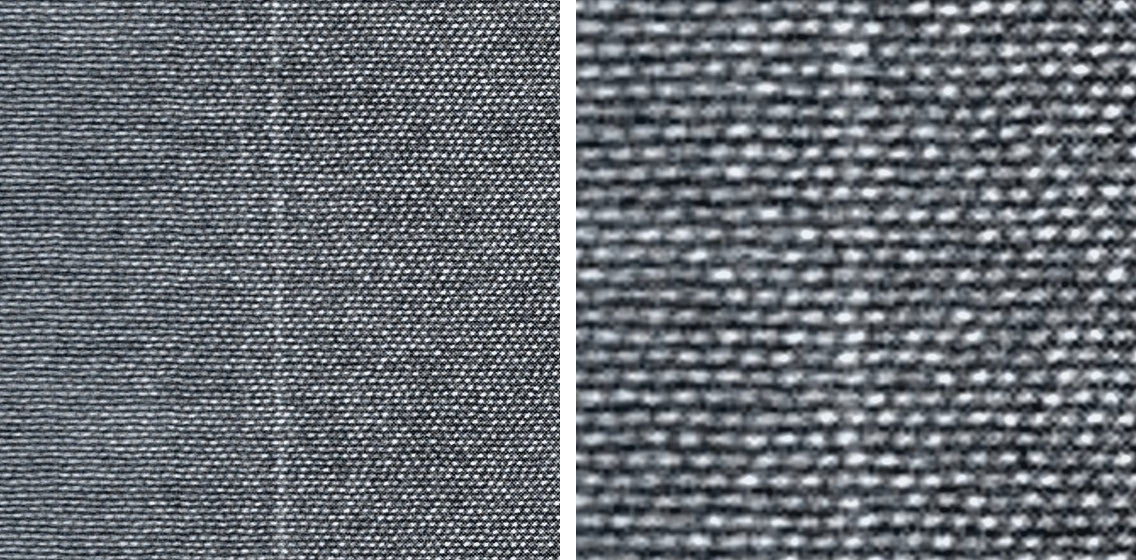
Left: the whole. Right: its middle third, enlarged.
Write a three.js fragment shader that draws this texture.

```glsl
// Grey woven cloth: 82 straight rows of staggered stitches, about 55 across.
// Long soft dashes at the left tighten into small bright dots at the right,
// with faint seams, pale slubs, fibre noise and a fine diagonal hatch.
varying vec2 vUv;

const float PI = 3.14159265;
const float ROWS = 82.0;
const float COLS_START = 48.0;   // stitches per unit width at the left edge
const float COLS_GAIN = 7.0;     // tightening towards the right
const float SEAM_STEP = 0.107;
const float MEAN_TONE = 0.41;

float hash(vec2 p) {
  vec3 q = fract(vec3(p.xyx) * 0.1031);
  q += dot(q, q.yzx + 33.33);
  return fract((q.x + q.y) * q.z);
}

float noise(vec2 p) {
  vec2 i = floor(p);
  vec2 f = fract(p);
  f = f * f * (3.0 - 2.0 * f);
  float low = mix(hash(i), hash(i + vec2(1.0, 0.0)), f.x);
  float high = mix(hash(i + vec2(0.0, 1.0)), hash(i + vec2(1.0, 1.0)), f.x);
  return mix(low, high, f.y);
}

// Noise centred on zero
float grain(vec2 p) {
  return noise(p) - 0.5;
}

// Accumulated thread shift across the seams of the left half
vec2 seamShift(float x) {
  vec2 shift = vec2(0.0);
  for (int i = 1; i <= 3; i++) {
    float k = float(i);
    float passed = smoothstep(-0.003, 0.003, x - k * SEAM_STEP);
    shift += passed * (vec2(hash(vec2(k, 3.0)), hash(vec2(k, 8.0))) - 0.5) * vec2(0.5, 0.3);
  }
  return shift;
}

// Rounded stitch, tilted up to the right and fading to zero at its ends
float stitch(vec2 p, float endPower, float tilt) {
  float along = max(cos(PI * p.x), 0.0);
  float across = max(cos(PI * clamp(p.y - tilt * p.x, -0.5, 0.5)), 0.0);
  return pow(along, endPower) * across * across;
}

// Soft pale line around a centre
float slub(float x, float center, float width) {
  float d = (x - center) / width;
  return exp(-d * d);
}

// Two crossed sets of fine diagonals
float hatch(vec2 p, float frequency) {
  float w = 2.0 * PI * frequency;
  return 0.5 * (cos(w * (p.x + p.y)) + cos(w * (p.x - p.y)));
}

// Stitches, rows and fibres combined into one brightness
float weave(vec2 uv, float crisp) {
  vec2 thread = vec2(COLS_START * uv.x + COLS_GAIN * uv.x * uv.x, ROWS * uv.y);
  thread += seamShift(uv.x);
  thread.y += 0.2 * grain(uv * vec2(9.0, 7.0)) + 0.22 * grain(uv * vec2(50.0, 60.0));

  float row = floor(thread.y);
  thread.x += 0.5 * mod(row, 2.0) + 0.3 * (hash(vec2(row, 5.0)) - 0.5);
  thread.x += 0.3 * grain(uv * vec2(24.0, 30.0) + 20.0);
  vec2 cell = vec2(floor(thread.x), row);
  vec2 local = fract(thread) - 0.5;

  float strength = mix(0.55, 1.45, hash(cell + 17.0));
  float bead = stitch(local, mix(0.9, 2.2, crisp), mix(0.08, 0.28, crisp)) * strength;
  float ridge = 0.5 * cos(2.0 * PI * local.y);

  float tone = MEAN_TONE;
  tone += mix(0.25, 0.14, crisp) * ridge;
  tone += mix(0.24, 0.64, crisp) * (bead - mix(0.29, 0.24, crisp));

  // Fibres: stretched at the left, short at the right
  tone += mix(0.24, 0.14, crisp) * grain(uv * vec2(120.0, 360.0));
  tone += mix(0.16, 0.42, crisp) * grain(uv * vec2(330.0, 350.0) + 40.0);
  tone += 0.20 * smoothstep(0.4, 1.0, uv.x) * hatch(uv, 145.0);
  return tone;
}

// Uneven dye, streaked rows and pale vertical slubs
float wear(vec2 uv, float crisp) {
  float shade = 0.04 * grain(uv * 5.0 + 7.0);
  shade += 0.09 * (1.0 - 0.6 * crisp) * grain(uv * vec2(5.0, 60.0) + 60.0);
  shade += 0.04 * grain(uv * vec2(60.0, 5.0) + 90.0);
  float lean = 0.014 * (1.0 - uv.y);
  float patchy = mix(0.4, 1.2, noise(vec2(uv.x * 8.0, uv.y * 45.0)));
  shade += 0.18 * patchy * slub(uv.x, 0.490 + lean, 0.007);
  shade += 0.08 * patchy * slub(uv.x, 0.427 + lean, 0.008);
  for (int i = 1; i <= 3; i++) {
    shade -= 0.05 * slub(uv.x, float(i) * SEAM_STEP - 0.003, 0.002);
  }
  return shade;
}

void main() {
  float crisp = smoothstep(0.0, 0.95, vUv.x);
  float tone = clamp(weave(vUv, crisp) + wear(vUv, crisp), 0.07, 0.94);
  vec3 steelTint = vec3(-0.020, 0.0, 0.022) * mix(1.4, 0.8, crisp);
  steelTint += 0.02 * grain(vUv * 120.0) * vec3(-1.0, 0.0, 1.0);
  gl_FragColor = vec4(clamp(vec3(tone) + steelTint, 0.0, 1.0), 1.0);
}
```
